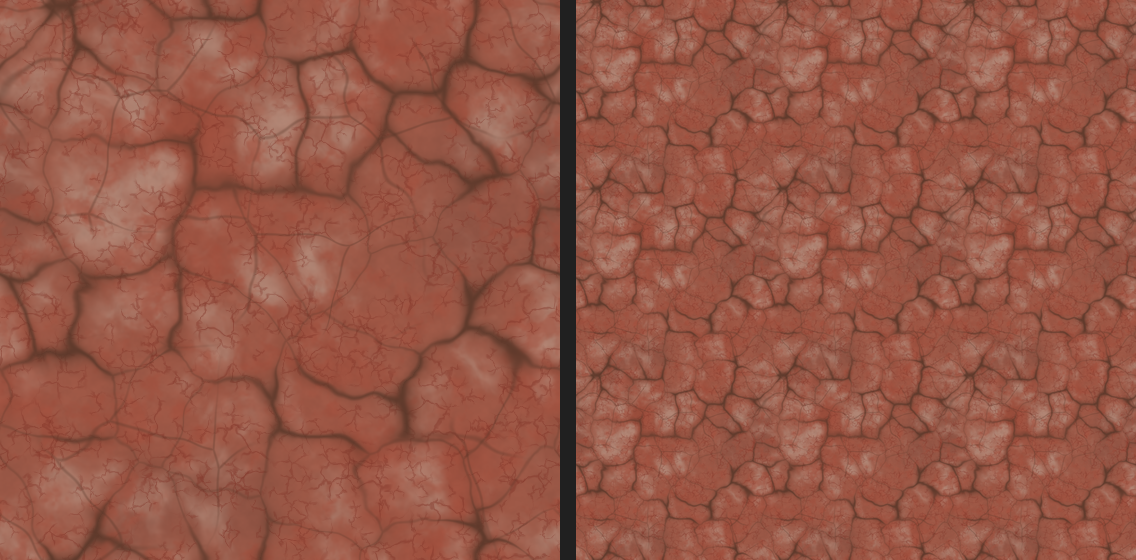
Left, the tile; right, the same tile 3 across and 3 down.
Write a Shadertoy shader that draws this texture.

```glsl
// Moist fleshy tissue: mottled red-brown lobes with pale patches, parted by
// soft dark creases (warped Voronoi borders) and threaded with fine capillaries.
// All noise and cells wrap on whole periods, so the canvas tiles.

const vec3 FLESH   = vec3(0.615, 0.345, 0.275);
const vec3 RUDDY   = vec3(0.630, 0.300, 0.230);
const vec3 DUSKY   = vec3(0.555, 0.325, 0.265);
const vec3 PALE    = vec3(0.690, 0.525, 0.460);
const vec3 CREASE  = vec3(0.350, 0.215, 0.160);
const vec3 VESSEL  = vec3(0.500, 0.190, 0.145);

float hash(vec2 p, float seed) {
    return fract(sin(dot(p, vec2(127.1, 311.7)) + seed * 17.3) * 43758.5453);
}

// Value noise that repeats after "period" lattice cells
float noise(vec2 uv, float period, float seed) {
    vec2 p = uv * period;
    vec2 i = floor(p);
    vec2 f = p - i;
    f = f * f * f * (f * (f * 6.0 - 15.0) + 10.0);
    vec2 a = mod(i, period);
    vec2 b = mod(i + 1.0, period);
    return mix(mix(hash(a, seed), hash(vec2(b.x, a.y), seed), f.x),
               mix(hash(vec2(a.x, b.y), seed), hash(b, seed), f.x), f.y);
}

float fbm(vec2 uv, float period, int octaves, float seed) {
    float sum = 0.0, total = 0.0, amp = 1.0;
    for (int i = 0; i < octaves; i++) {
        sum += amp * noise(uv, period, seed + float(i));
        total += amp;
        amp *= 0.55;
        period *= 2.0;
    }
    return sum / total;
}

vec2 warp(vec2 uv, float period, float amount, float seed) {
    return uv + amount * (vec2(fbm(uv, period, 3, seed),
                               fbm(uv, period, 3, seed + 9.0)) - 0.5);
}

vec2 cellPoint(vec2 cell, float period, float seed) {
    vec2 c = mod(cell, period);
    return cell + 0.08 + 0.84 * vec2(hash(c, seed), hash(c, seed + 1.0));
}

// x: distance to the nearest cell border in canvas units
// y: soft glow summed over borders, strongest where they meet
vec2 cellBorders(vec2 uv, float period, float softness, float seed) {
    vec2 p = uv * period;
    vec2 home = floor(p);
    vec2 nearCell = home;
    vec2 nearOffset = vec2(9.0);
    for (int y = -1; y <= 1; y++)
    for (int x = -1; x <= 1; x++) {
        vec2 cell = home + vec2(x, y);
        vec2 offset = cellPoint(cell, period, seed) - p;
        if (dot(offset, offset) < dot(nearOffset, nearOffset)) {
            nearOffset = offset;
            nearCell = cell;
        }
    }
    float border = 9.0, glow = 0.0;
    for (int y = -2; y <= 2; y++)
    for (int x = -2; x <= 2; x++) {
        if (x == 0 && y == 0) continue;
        vec2 offset = cellPoint(nearCell + vec2(x, y), period, seed) - p;
        float d = dot(0.5 * (nearOffset + offset), normalize(offset - nearOffset));
        border = min(border, d);
        glow += exp(-d * softness);
    }
    return vec2(border / period, glow);
}

float line(float dist, float width, float pixel) {
    return 1.0 - smoothstep(0.0, width + pixel, dist);
}

// Broken, wandering threads kept only where a patch noise is high
float capillaries(vec2 uv, float period, float width, float pixel, float seed) {
    vec2 q = warp(warp(uv, period, 0.7 / period, seed), period * 3.0, 0.35 / period, seed + 20.0);
    float thread = line(cellBorders(q, period, 8.0, seed + 40.0).x, width, pixel);
    return thread * smoothstep(0.48, 0.72, noise(uv, period * 1.0, seed + 50.0));
}

void mainImage(out vec4 fragColor, in vec2 fragCoord) {
    vec2 uv = fragCoord / iResolution.xy;
    float pixel = 1.0 / min(iResolution.x, iResolution.y);

    // Creases between lobes, and a fainter set of long thin folds
    vec2 bent = warp(warp(uv, 5.0, 0.13, 3.0), 17.0, 0.022, 31.0);
    vec2 lobes = cellBorders(bent, 6.0, 11.0, 60.0);
    float depth = smoothstep(0.40, 0.78, noise(uv, 7.0, 75.0));
    float fold = cellBorders(warp(uv, 4.0, 0.16, 82.0), 5.0, 8.0, 90.0).x;
    float foldFade = smoothstep(0.35, 0.75, noise(uv, 6.0, 96.0));

    // Broad hue drift, then pale cloudy patches inside the lobes
    float drift = fbm(uv, 3.0, 3, 101.0);
    vec3 color = mix(FLESH, RUDDY, 0.8 * smoothstep(0.50, 0.78, drift));
    color = mix(color, DUSKY, 0.8 * smoothstep(0.50, 0.24, drift));
    float cloud = fbm(warp(uv, 9.0, 0.06, 110.0), 8.0, 5, 120.0);
    float inside = mix(0.25, 1.0, smoothstep(0.0, 0.045, lobes.x));
    color = mix(color, PALE, 0.95 * inside * smoothstep(0.41, 0.80, cloud));

    // Ruddy mottling and fine grain
    float mottle = fbm(warp(uv, 14.0, 0.03, 130.0), 22.0, 4, 140.0);
    color = mix(color, RUDDY, 0.55 * smoothstep(0.50, 0.78, mottle));
    color *= 1.0 + 0.07 * (fbm(uv, 60.0, 3, 150.0) - 0.5);

    // Capillaries at two scales
    color = mix(color, VESSEL, 0.42 * capillaries(uv, 22.0, 0.0017, pixel, 160.0));
    color = mix(color, VESSEL, 0.36 * capillaries(uv, 41.0, 0.0013, pixel, 230.0));

    // Folds, crease shadows and crease cores
    color = mix(color, CREASE, 0.34 * foldFade * line(fold, 0.0028, pixel));
    float shadow = smoothstep(0.15, 1.9, lobes.y) * mix(0.14, 1.0, depth);
    color = mix(color, CREASE, 0.78 * shadow);
    float core = line(lobes.x, mix(0.0025, 0.0065, depth), pixel);
    color = mix(color, CREASE, core * mix(0.24, 0.52, depth));

    fragColor = vec4(color, 1.0);
}
```
